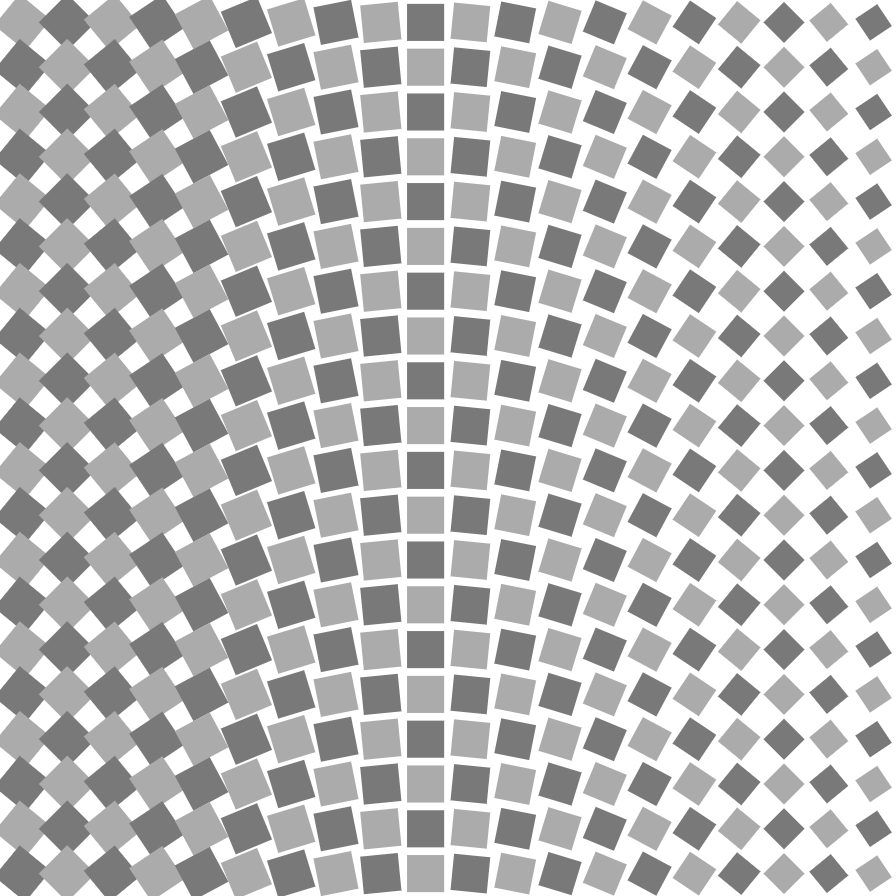
Reproduce this pattern procedurally as a Shadertoy shader.

```glsl
// A 20 by 20 checkerboard of grey squares on white. Each column turns its
// squares a little further and shrinks them from left to right; neighbouring
// cells are painted in order, so squares wider than their cell overlap.

// Signed distance to a square of the given half side, turned by angle.
float turnedSquare(vec2 p, float halfSide, float angle) {
    float c = cos(angle), s = sin(angle);
    vec2 q = abs(mat2(c, -s, s, c) * p) - halfSide;
    return length(max(q, 0.0)) + min(max(q.x, q.y), 0.0);
}

void mainImage(out vec4 fragColor, in vec2 fragCoord) {
    const float cells = 20.0;
    vec2 p = fragCoord / iResolution.xy * cells;
    float pixel = cells / min(iResolution.x, iResolution.y);
    vec3 color = vec3(1.0);

    // Paint rows downwards and columns rightwards, later squares on top.
    for (int dy = 1; dy >= -1; dy--) {
        for (int dx = -1; dx <= 1; dx++) {
            vec2 cell = floor(p) + vec2(dx, dy);
            if (any(lessThan(cell, vec2(0.0))) ||
                any(greaterThanEqual(cell, vec2(cells)))) continue;

            // Upright in column 9, an eighth of a turn eight columns away.
            float angle = (9.0 - cell.x) * radians(45.0) / 8.0;
            float halfSide = 0.449 - 0.00043 * cell.x * cell.x;
            float d = turnedSquare(p - cell - 0.5, halfSide, angle);

            // Alternate dark and light greys.
            float grey = mix(0.475, 0.672, mod(cell.x + cell.y, 2.0));
            color = mix(color, vec3(grey), clamp(0.5 - d / pixel, 0.0, 1.0));
        }
    }
    fragColor = vec4(color, 1.0);
}
```
